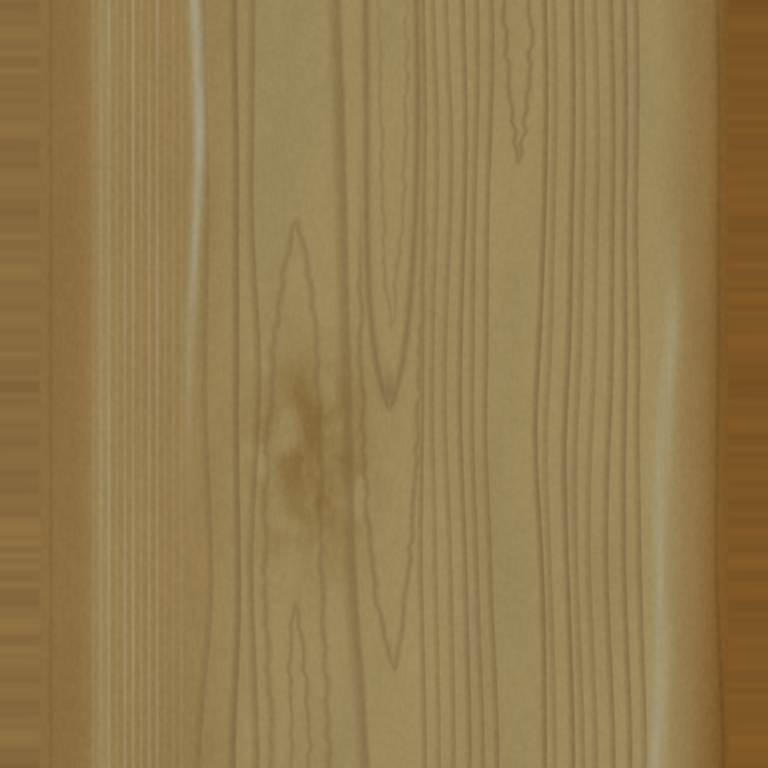
Write a three.js fragment shader that draws this texture.

```glsl
varying vec2 vUv;

const vec3 HEARTWOOD = vec3(0.605, 0.53, 0.355);
const vec3 SAPWOOD = vec3(0.575, 0.475, 0.295);
const vec3 BARK_SIDE = vec3(0.545, 0.43, 0.25);
const vec3 RUST = vec3(0.485, 0.335, 0.145);
const vec3 RING = vec3(0.485, 0.39, 0.26);
const vec3 STAIN = vec3(0.485, 0.37, 0.18);
const vec3 PALE = vec3(0.66, 0.64, 0.54);

float hash(vec2 p) {
  p = fract(p * vec2(0.1031, 0.1137));
  p += dot(p, p.yx + 33.33);
  return fract((p.x + p.y) * p.x * 17.3);
}

float noise(vec2 p) {
  vec2 i = floor(p), f = fract(p);
  f = f * f * (3.0 - 2.0 * f);
  return mix(mix(hash(i), hash(i + vec2(1, 0)), f.x),
             mix(hash(i + vec2(0, 1)), hash(i + vec2(1, 1)), f.x), f.y);
}

float fbm(vec2 p) {
  float sum = 0.0, amp = 0.5;
  for (int i = 0; i < 4; i++) {
    sum += amp * noise(p);
    p = p * 2.03 + 17.0;
    amp *= 0.5;
  }
  return sum / 0.9375;
}

float bell(float d, float width) {
  return exp(-d * d / (width * width));
}

// Growth ring: slow darkening on one side, crisp edge on the other
float ring(float d, float width) {
  return smoothstep(-width, 0.0, d) * (1.0 - smoothstep(0.0, width * 0.4, d));
}

// A bundle of nearly parallel vertical rings
float ringBundle(vec2 p, float start, float gap, float count) {
  float dark = 0.0;
  for (int i = 0; i < 10; i++) {
    float k = float(i);
    if (k >= count) break;
    float seed = hash(vec2(k + 3.0, start * 900.0));
    float drift = (noise(vec2(p.y * 4.0, k * 0.35 + start * 40.0)) - 0.5) * 0.6;
    float x = start + gap * (k + drift + (seed - 0.5) * 0.4);
    float strength = 0.45 + 0.4 * seed;
    dark = max(dark, ring(p.x - x, min(gap * 0.5, 0.011)) * strength);
  }
  return dark;
}

// Cathedral arch: two arms opening from a tip, upward for dir 1, downward for -1
float arch(vec2 p, vec2 tip, float dir, float spread, float bend, float reach, float line) {
  float along = (p.y - tip.y) * dir;
  float halfWidth = spread * (1.0 - exp(-max(along, 0.0) / bend));
  float d = abs(p.x - tip.x) - halfWidth;
  float span = smoothstep(-0.006, 0.008, along) * (1.0 - smoothstep(reach * 0.6, reach, along));
  return bell(d, line) * span;
}

float heartGrain(vec2 p) {
  float dark = ringBundle(p, 0.273, 0.031, 3.0);
  dark = max(dark, ringBundle(p, 0.558, 0.0175, 6.0));
  dark = max(dark, ringBundle(p, 0.712, 0.0178, 8.0));
  float lean = p.x - 0.474 + 0.033 * p.y;
  dark = max(dark, 0.65 * ring(lean, 0.019));
  vec2 q = p + vec2((noise(p * vec2(20.0, 70.0)) - 0.5) * 0.006, 0.0);
  dark = max(dark, 0.7 * arch(p, vec2(0.512, 0.465), 1.0, 0.034, 0.09, 1.2, 0.005));
  dark = max(dark, 0.35 * arch(q, vec2(0.514, 0.57), 1.0, 0.019, 0.14, 0.55, 0.003));
  dark = max(dark, 0.55 * arch(q, vec2(0.514, 0.125), 1.0, 0.044, 0.17, 0.75, 0.004));
  dark = max(dark, 0.6 * arch(q, vec2(0.678, 0.785), 1.0, 0.022, 0.13, 0.5, 0.0035));
  dark = max(dark, 0.5 * arch(q, vec2(0.386, 0.715), -1.0, 0.038, 0.13, 1.2, 0.0045));
  dark = max(dark, 0.5 * arch(q, vec2(0.387, 0.215), -1.0, 0.012, 0.05, 0.28, 0.003));
  float tipFill = bell(p.x - 0.512, 0.012) * smoothstep(0.463, 0.485, p.y)
                * (1.0 - smoothstep(0.49, 0.53, p.y));
  return max(dark, 0.6 * tipFill);
}

// Pale thin stripes of the sapwood on the left
float sapStripes(vec2 p) {
  float lane = p.x / 0.0105;
  float id = floor(lane);
  float stripe = bell(fract(lane) - 0.5, 0.22) * (0.3 + 0.5 * hash(vec2(id, 7.0)));
  float zone = smoothstep(0.112, 0.13, p.x) * (1.0 - smoothstep(0.235, 0.25, p.x));
  float broken = 0.55 + 0.6 * noise(vec2(id * 3.0, p.y * 5.0));
  return (stripe * broken + 0.3 * bell(p.x - 0.132, 0.013)) * zone;
}

void main() {
  vec2 p = vUv;
  float sway = (noise(vec2(p.x * 3.0, p.y * 3.5)) - 0.5) * 0.016;
  vec2 w = p + vec2(sway * smoothstep(0.24, 0.36, p.x) + 0.009 * bell(p.y - 0.43, 0.13) * bell(p.x - 0.71, 0.09), 0.0);

  // Broad colour zones across the board
  vec3 color = mix(BARK_SIDE, SAPWOOD, smoothstep(0.09, 0.14, p.x));
  color = mix(color, HEARTWOOD, smoothstep(0.22, 0.34, p.x));
  color = mix(color, BARK_SIDE, 0.85 * smoothstep(0.85, 0.92, p.x));
  color = mix(color, RUST, smoothstep(0.895 + 0.025 * p.y, 0.95, p.x));
  color *= 0.96 + 0.08 * fbm(p * vec2(14.0, 4.0));

  // Rings, edge lines and pale streaks
  color = mix(color, RING, 0.85 * heartGrain(w));
  color = mix(color, PALE, 0.6 * sapStripes(p));
  float fibre = noise(vec2(p.x * 180.0, p.y * 12.0));
  float leftX = 0.252 + 0.007 * sin(p.y * 8.0 - 5.2);
  float leftStreak = bell(p.x - leftX, mix(0.004, 0.009, p.y)) * smoothstep(0.2, 0.95, p.y);
  float rightX = 0.853 + 0.03 * p.y + 0.004 * sin(p.y * 13.0);
  float rightStreak = bell(p.x - rightX, 0.011) * (1.0 - smoothstep(0.5, 0.77, p.y));
  color = mix(color, PALE, leftStreak * (0.6 + 0.4 * fibre));
  color = mix(color, PALE, 0.6 * rightStreak * (0.5 + 0.5 * fibre));
  color *= 1.0 - 0.1 * bell(w.x - 0.938, 0.003) - 0.06 * bell(p.x - 0.066, 0.003);

  // Blotchy stain with a darker core
  float blotch = fbm(p * vec2(26.0, 20.0));
  float cloud = bell(p.x - 0.405, 0.075) * bell(p.y - 0.4, 0.13);
  float core = bell(p.x - 0.502 + 0.22 * p.y, 0.018) * bell(p.y - 0.44, 0.085);
  color = mix(color, STAIN, 0.7 * cloud * smoothstep(0.25, 0.7, blotch));
  color = mix(color, STAIN, 0.6 * core);

  // Smeared horizontal streaks in both margins
  float streak = 0.6 * noise(vec2(p.x * 2.0, p.y * 130.0)) + 0.4 * noise(vec2(3.0, p.y * 24.0));
  vec3 margin = mix(BARK_SIDE * 0.98, RUST, step(0.5, p.x)) * (0.91 + 0.18 * streak);
  float edge = smoothstep(0.447, 0.45, abs(p.x - 0.5));
  color = mix(color, margin, edge);

  // Fine fibres and pores
  float grit = noise(p * vec2(330.0, 110.0)) + noise(p * vec2(190.0, 240.0)) - 1.0;
  color += 0.016 * grit * (1.0 - edge);
  gl_FragColor = vec4(color, 1.0);
}
```
